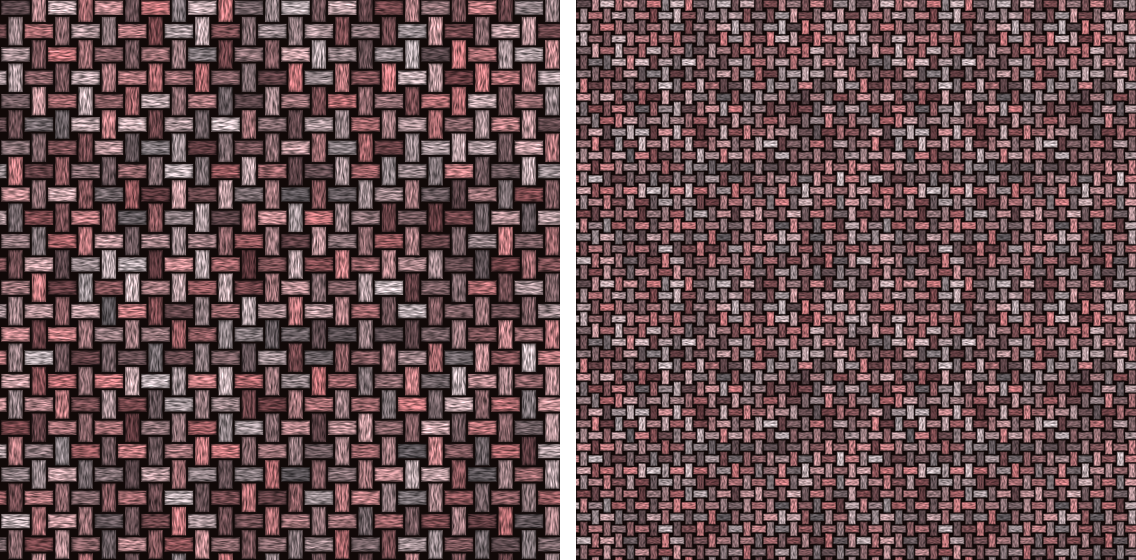
Left: one tile. Right: repeated 2 by 2.
Give the GLSL for this pattern, as a WebGL 2 fragment shader.

```glsl
#version 300 es
precision highp float;
precision highp int;
// Basket weave of short brushed strands in dusty pink, maroon and grey over a near-black gap.

uniform vec2 u_resolution;
out vec4 fragColor;

float hash(ivec2 cell, int seed) {
    uint h = uint(cell.x) * 374761393u + uint(cell.y) * 668265263u + uint(seed) * 2246822519u;
    h = (h ^ (h >> 15)) * 2654435769u;
    h = (h ^ (h >> 13)) * 3266489917u;
    return float((h ^ (h >> 16)) >> 8) / 16777216.0;
}

float cornerSlope(ivec2 corner, vec2 offset, int seed) {
    float angle = 6.28319 * hash(corner, seed);
    return dot(vec2(cos(angle), sin(angle)), offset);
}

float gradientNoise(vec2 p, int seed) {
    ivec2 i = ivec2(floor(p));
    vec2 f = fract(p);
    vec2 w = f * f * f * (f * (f * 6.0 - 15.0) + 10.0);
    float low = mix(cornerSlope(i, f, seed),
                    cornerSlope(i + ivec2(1, 0), f - vec2(1, 0), seed), w.x);
    float high = mix(cornerSlope(i + ivec2(0, 1), f - vec2(0, 1), seed),
                     cornerSlope(i + ivec2(1, 1), f - vec2(1, 1), seed), w.x);
    return mix(low, high, w.y);
}

void main() {
    const float CELLS = 24.0;
    vec2 p = gl_FragCoord.xy / u_resolution * CELLS - 0.167;
    vec2 cell = floor(p);
    vec2 q = p - cell - 0.5;

    // Strands alternate in direction and reach past their own cell
    bool horizontal = mod(cell.x + cell.y, 2.0) > 0.5;
    float across = horizontal ? q.y : q.x;
    if (abs(across) > 0.345) {
        vec2 hop = horizontal ? vec2(0, sign(across)) : vec2(sign(across), 0);
        cell += hop;
        q -= hop;
        horizontal = !horizontal;
    }
    if (!horizontal) q = q.yx;
    ivec2 id = ivec2(mod(cell, CELLS));
    int seed = id.x + id.y * int(CELLS) + 1;

    // Strand outline, x along and y across
    vec2 edge = abs(q) - vec2(0.61, 0.305);
    float dist = max(edge.x, edge.y);
    float blur = max(0.03, 0.7 * CELLS / u_resolution.y);
    float cover = 1.0 - smoothstep(-blur, blur, dist);

    // Each strand has its own brightness and tint
    float value = mix(0.33, 0.77, hash(id, 901));
    float greyness = hash(id, 902);
    float green = value * mix(0.59, 0.93, greyness);
    vec3 strand = vec3(value, green, green + 0.014);

    // Long, slightly wavering fibres
    float waver = 0.05 * gradientNoise(q * vec2(2.5, 3.0), seed + 2000);
    float fibre = gradientNoise(vec2(q.x * 2.3, (q.y + waver) * 12.0), seed)
                + 0.6 * gradientNoise(vec2(q.x * 4.0, (q.y + waver) * 21.0), seed + 1000);
    strand *= clamp(1.0 + 0.75 * fibre, 0.45, 1.5);

    // Rounded sides fall into shadow
    strand *= mix(0.68, 1.04, smoothstep(0.0, 0.13, -dist));

    vec3 gap = vec3(0.065, 0.035, 0.033);
    fragColor = vec4(clamp(mix(gap, strand, cover), 0.0, 1.0), 1.0);
}
```
